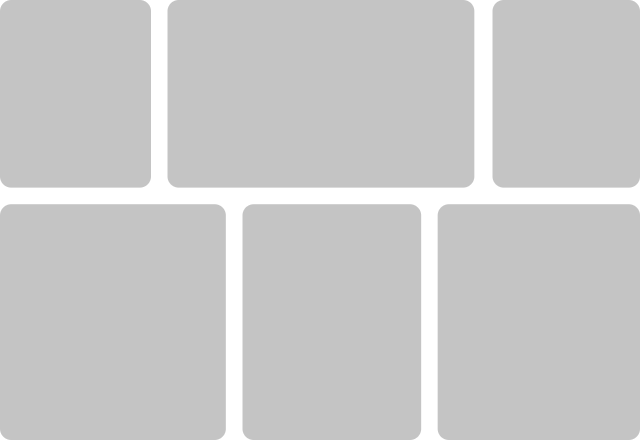
This background is drawn by a Shadertoy shader. Its source:

```glsl
// Two rows of three flat grey panels with rounded corners on a white ground.
// Each row is split by two gutters; every panel is a rounded-box distance
// function, smoothed over one pixel and combined by a union.

// Layout units: the canvas spans LAYOUT, origin at the lower left
const vec2 LAYOUT = vec2(768.0, 530.0);
const float CORNER_RADIUS = 13.5;
const vec3 GROUND_COLOR = vec3(1.0);
const vec3 PANEL_COLOR = vec3(0.769);

// Vertical extent of each row: bottom, top
const vec2 LOWER_ROW = vec2(0.0, 284.0);
const vec2 UPPER_ROW = vec2(304.0, 530.0);

// Gutters of each row: left and right side of the first, then of the second
const vec4 LOWER_GUTTERS = vec4(271.0, 291.0, 505.4, 525.2);
const vec4 UPPER_GUTTERS = vec4(181.2, 201.0, 569.2, 591.0);

// Signed distance to a rounded box given by two opposite corners
float roundedBox(vec2 p, vec2 low, vec2 high, float radius) {
    vec2 q = abs(p - 0.5 * (low + high)) - 0.5 * (high - low) + radius;
    return length(max(q, 0.0)) + min(max(q.x, q.y), 0.0) - radius;
}

// Signed distance to the three panels of one row
float panelRow(vec2 p, vec2 row, vec4 gutters) {
    float left[3] = float[3](0.0, gutters.y, gutters.w);
    float right[3] = float[3](gutters.x, gutters.z, LAYOUT.x);
    float nearest = LAYOUT.x;
    for (int i = 0; i < 3; i++) {
        vec2 low = vec2(left[i], row.x);
        vec2 high = vec2(right[i], row.y);
        nearest = min(nearest, roundedBox(p, low, high, CORNER_RADIUS));
    }
    return nearest;
}

void mainImage(out vec4 fragColor, in vec2 fragCoord) {
    vec2 p = fragCoord / iResolution.xy * LAYOUT;
    float pixelSize = LAYOUT.y / iResolution.y;

    // Union of both rows
    float panels = min(panelRow(p, LOWER_ROW, LOWER_GUTTERS),
                       panelRow(p, UPPER_ROW, UPPER_GUTTERS));

    // Coverage of the pixel gives the smooth edge
    float coverage = clamp(0.5 - panels / pixelSize, 0.0, 1.0);
    fragColor = vec4(mix(GROUND_COLOR, PANEL_COLOR, coverage), 1.0);
}
```
